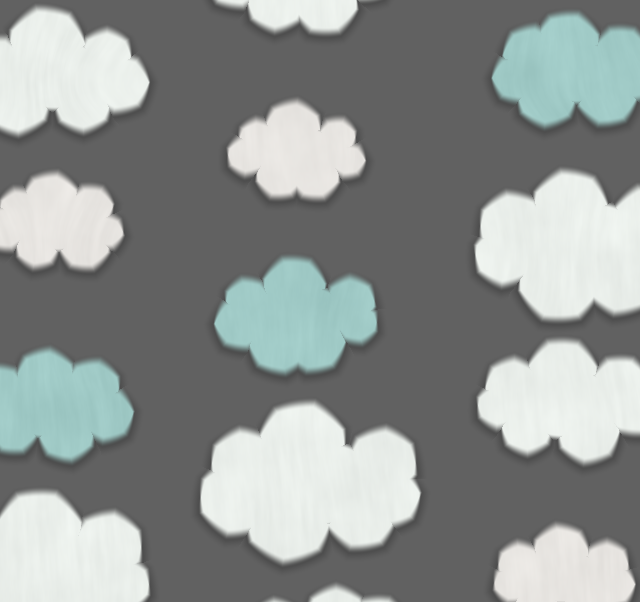
Reproduce this pattern procedurally as a WebGL 1 fragment shader.

```glsl
precision highp float;
// Cut-paper clouds in white, cream and teal scattered over flat grey.
// A staggered, jittered grid places the clouds; each is a union of faceted
// lobes around an ellipse, vertically blurred, with a faint shadow and fibres.

uniform vec2 u_resolution;

const float TAU = 6.2831853;
const vec3 BACKGROUND = vec3(0.38);
const vec3 WHITE = vec3(0.918, 0.937, 0.920);
const vec3 CREAM = vec3(0.905, 0.895, 0.880);
const vec3 TEAL = vec3(0.625, 0.790, 0.775);

const vec2 PITCH = vec2(0.43, 0.28);     // grid step, in canvas heights
const vec2 GRID_ORIGIN = vec2(0.09, 0.05);
const vec2 JITTER = vec2(0.05, 0.035);
const float LARGE_SIZE = 0.198;          // half widths of the clouds
const float WHITE_SIZE = 0.160;
const float TEAL_SIZE = 0.145;
const float CREAM_SIZE = 0.124;

const float FACET = 0.6;                 // 0 round lobes, 1 polygonal lobes
const float SIDE_BLUR = 0.0018;
const float VERTICAL_BLUR = 0.0095;
const float SHADOW_REACH = 0.019;
const float SHADOW_DEPTH = 0.24;
const float FIBRE_CONTRAST = 0.045;
const float MOTTLE_CONTRAST = 0.05;

float hash(vec2 p) {
  return fract(sin(dot(p, vec2(127.1, 311.7))) * 43758.545);
}

float noise(vec2 p) {
  vec2 i = floor(p), f = fract(p);
  f = f * f * (3.0 - 2.0 * f);
  return mix(mix(hash(i), hash(i + vec2(1.0, 0.0)), f.x),
             mix(hash(i + vec2(0.0, 1.0)), hash(i + vec2(1.0, 1.0)), f.x), f.y);
}

float fbm(vec2 p) {
  float sum = 0.0, gain = 0.5;
  for (int i = 0; i < 4; i++) {
    sum += gain * noise(p);
    p = p * 2.03 + 17.3;
    gain *= 0.5;
  }
  return sum;
}

// Distance to a circle blended with a heptagon
float lobe(vec2 q, float radius, float phase) {
  float sector = TAU / 7.0;
  float turn = mod(atan(q.y, q.x + 1e-5) + phase, sector) - 0.5 * sector;
  return length(q) * mix(1.0, cos(turn) * 1.05, FACET) - radius;
}

// Cloud of half width one: x is the distance, y the slope of the edge normal
vec2 cloud(vec2 p, vec2 seed) {
  vec2 core = p * vec2(1.0, 1.6);
  vec2 best = vec2(length(core) - 0.58, core.y / (length(core) + 1e-4));
  for (int i = 0; i < 7; i++) {
    vec2 key = seed * 3.7 + float(i) * vec2(1.3, 2.9);
    float angle = TAU * (0.25 + float(i) / 7.0) + 0.36 * (hash(key) - 0.5);
    float radius = 0.37 - 0.10 * abs(cos(angle)) + 0.09 * (hash(key + 5.1) - 0.5);
    vec2 q = p - vec2(0.69 * cos(angle), 0.31 * sin(angle));
    float d = lobe(q, radius, TAU * hash(key + 9.4));
    if (d < best.x) best = vec2(d, q.y / (length(q) + 1e-4));
  }
  return best;
}

// Vertical fibres and soft mottling, centred on zero
float paper(vec2 p) {
  float lean = 0.12 * noise(p * 7.0);
  float fibre = fbm(vec2(p.x + lean * p.y, p.y) * vec2(95.0, 13.0));
  return FIBRE_CONTRAST * (fibre - 0.47) + MOTTLE_CONTRAST * (fbm(p * 16.0) - 0.47);
}

void main() {
  vec2 p = gl_FragCoord.xy / u_resolution.y;
  float pixel = 1.0 / u_resolution.y;
  vec3 color = BACKGROUND;
  float grain = paper(p);
  float nearColumn = floor((p.x - GRID_ORIGIN.x) / PITCH.x + 0.5);

  for (int i = -1; i <= 1; i++) {
    float column = nearColumn + float(i);
    float base = GRID_ORIGIN.y + 0.5 * PITCH.y * mod(column, 2.0);
    float nearRow = floor((p.y - base) / PITCH.y + 0.5);
    for (int j = -1; j <= 1; j++) {
      float row = nearRow + float(j);
      vec2 seed = vec2(column, row) + 3.0;
      vec2 center = vec2(GRID_ORIGIN.x + column * PITCH.x, base + row * PITCH.y);
      center += JITTER * (vec2(hash(seed), hash(seed + 7.7)) - 0.5);

      // Colour and size cycle through four kinds
      float kind = mod(row + 2.0 * floor(column * 0.5), 4.0);
      float size = kind < 0.5 ? LARGE_SIZE : kind < 1.5 ? TEAL_SIZE
                 : kind < 2.5 ? CREAM_SIZE : WHITE_SIZE;
      vec3 tint = kind < 0.5 || kind > 2.5 ? WHITE : kind < 1.5 ? TEAL : CREAM;

      vec2 local = (p - center) / size;
      local.x *= hash(seed + 2.2) < 0.5 ? -1.0 : 1.0;
      vec2 shape = cloud(local, seed);
      float d = shape.x * size;

      // Shadow first, then the sheet with its vertically blurred rim
      float reach = SHADOW_REACH * (1.0 - 0.35 * shape.y);
      float shadow = 1.0 - smoothstep(-0.004, reach, d);
      color *= 1.0 - SHADOW_DEPTH * shadow * (1.0 - 0.4 * shape.y);
      float blur = max(pixel, mix(SIDE_BLUR, VERTICAL_BLUR, abs(shape.y)));
      color = mix(color, tint + grain, 1.0 - smoothstep(-blur, blur, d));
    }
  }
  gl_FragColor = vec4(color, 1.0);
}
```
